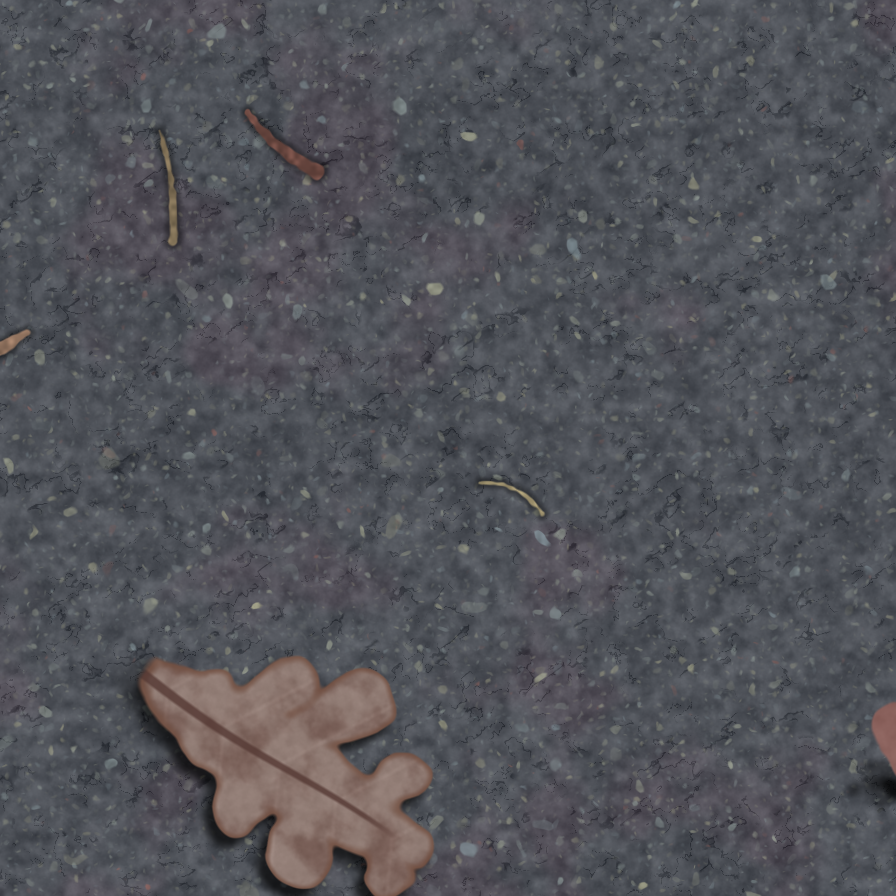
Reproduce this texture procedurally as a Shadertoy shader.

```glsl
float hash(vec2 p) {
    vec3 q = fract(vec3(p.xyx) * 0.1031);
    q += dot(q, q.yzx + 33.33);
    return fract((q.x + q.y) * q.z);
}

float noise(vec2 p) {
    vec2 i = floor(p), f = fract(p);
    f = f * f * (3.0 - 2.0 * f);
    return mix(mix(hash(i), hash(i + vec2(1, 0)), f.x),
               mix(hash(i + vec2(0, 1)), hash(i + vec2(1, 1)), f.x), f.y);
}

float fbm(vec2 p) {
    float sum = 0.0, amp = 0.5;
    for (int i = 0; i < 4; i++) {
        sum += amp * noise(p);
        p = mat2(1.6, 1.2, -1.2, 1.6) * p + 7.3;
        amp *= 0.5;
    }
    return sum / 0.9375;
}

// One angular, softly edged chip per occupied grid cell
vec3 addChips(vec3 col, vec2 uv, float cells, float share, float strength) {
    vec2 g = uv * cells + 0.3 * vec2(noise(uv * cells * 2.1), noise(uv * cells * 2.1 + 40.0));
    vec2 id = floor(g) + cells * 3.0;
    vec2 p = fract(g) - 0.5 - 0.36 * (vec2(hash(id + 3.1), hash(id + 8.7)) - 0.5);
    float turn = 6.283 * hash(id + 15.2);
    p = mat2(cos(turn), -sin(turn), sin(turn), cos(turn)) * p;
    p.x *= mix(1.0, 1.9, hash(id + 21.4));
    float d = mix(length(p), max(abs(p.x), abs(p.y) * 0.8 + abs(p.x) * 0.4), 0.5);
    float radius = mix(0.13, 0.27, hash(id + 27.9));
    float soft = 0.0018 * cells;
    float mask = 1.0 - smoothstep(radius - soft, radius + soft, d);
    float kind = hash(id + 35.6);
    vec3 tint = mix(vec3(0.47, 0.53, 0.56), vec3(0.63, 0.62, 0.50), kind);
    tint = mix(tint, vec3(0.56, 0.37, 0.34), step(0.965, kind));
    tint *= 0.9 + 0.25 * noise(uv * 190.0);
    float bright = hash(id + 44.3);
    float glow = strength * mix(0.2, 1.0, bright * bright);
    return mix(col, tint, mask * glow * step(hash(id + 52.8), share));
}

vec3 asphalt(vec2 uv) {
    float grain = fbm(uv * 75.0), broad = fbm(uv * 6.0);
    vec3 col = vec3(0.302, 0.316, 0.343) + 0.20 * (grain - 0.5) + 0.045 * (broad - 0.5);
    col += vec3(0.02, -0.008, 0.0) * smoothstep(0.55, 0.75, fbm(uv * 8.0 + 31.0));
    // Dark winding pits between the grains
    float ridge = abs(noise(uv * vec2(62, 85) + 2.5 * grain) - 0.5);
    float pits = (1.0 - smoothstep(0.0, 0.07, ridge)) * smoothstep(0.48, 0.68, noise(uv * 48.0 + 9.0));
    col -= 0.10 * pits;
    col = addChips(col, uv, 125.0, 0.40, 0.38);
    col = addChips(col, uv + 0.37, 78.0, 0.38, 0.55);
    col = addChips(col, uv + 0.71, 46.0, 0.26, 0.75);
    return addChips(col, uv + 0.13, 25.0, 0.09, 0.85);
}

float taper(vec2 p, vec2 a, vec2 b, float ra, float rb) {
    vec2 pa = p - a, ba = b - a;
    float h = clamp(dot(pa, ba) / dot(ba, ba), 0.0, 1.0);
    return length(pa - ba * h) - mix(ra, rb, h);
}

float blendMin(float a, float b, float k) {
    float h = max(k - abs(a - b), 0.0) / k;
    return min(a, b) - h * h * k * 0.25;
}

// Leaf space: the midrib runs from 0 to 1 along x
vec2 leafSpace(vec2 uv) {
    vec2 q = uv - vec2(0.156, 0.251);
    return 2.56 * vec2(dot(q, vec2(0.832, -0.555)), dot(q, vec2(0.555, 0.832)));
}

float lobedLeaf(vec2 p) {
    p += 0.022 * (vec2(noise(p * 17.0), noise(p * 17.0 + 20.0)) - 0.5);
    float d = 0.13 * (length((p - vec2(0.47, 0.0)) / vec2(0.47, 0.13)) - 1.0);
    d = blendMin(d, taper(p, vec2(0.7, 0.0), vec2(0.93, 0.01), 0.06, 0.055), 0.03);
    for (int i = 0; i < 10; i++) {
        float x = float(i / 2) / 4.0, lower = float(i % 2);
        float swell = sin(2.5 * pow(x, 1.6));
        float reach = (0.06 + 0.31 * swell) * mix(1.0, mix(1.05, 0.65, x), lower);
        float r = 0.038 + 0.055 * swell;
        float along = 0.08 + 0.75 * pow(x, 1.15) + lower * (0.03 + 0.08 * x);
        vec2 q = vec2(p.x, p.y * (1.0 - 2.0 * lower));
        vec2 root = vec2(along - 0.5 * reach, 0.0), tip = vec2(along - 0.4 * r, reach - r);
        d = blendMin(d, taper(q, root, tip, r * 0.55, r), 0.025);
    }
    return d;
}

vec3 leafColor(vec2 p, float d) {
    vec3 col = mix(vec3(0.47, 0.37, 0.34), vec3(0.57, 0.49, 0.46), smoothstep(0.25, 0.7, fbm(p * 13.0)));
    col += 0.07 * (fbm(p * 45.0) - 0.5);
    float vein = abs(fract((p.x - 0.55 * abs(p.y)) * 5.2) - 0.5);
    col += 0.025 * (1.0 - smoothstep(0.0, 0.06, vein));
    col = mix(col, vec3(0.43, 0.29, 0.23), 0.75 * smoothstep(-0.022, 0.0, d));
    float rib = abs(p.y + 0.012 * sin(p.x * 6.0)) - mix(0.012, 0.003, p.x);
    float ribMask = (1.0 - smoothstep(-0.003, 0.007, rib)) * (1.0 - smoothstep(0.75, 0.9, p.x));
    return mix(col, vec3(0.33, 0.22, 0.20), 0.8 * ribMask);
}

// Bent sliver of plant litter with a faint shadow
vec3 addSliver(vec3 col, vec2 uv, vec2 a, vec2 b, float bend, float width, vec3 tint) {
    vec2 axis = normalize(b - a), q = uv - a;
    float t = dot(q, axis) / length(b - a);
    float bow = 4.0 * clamp(t, 0.0, 1.0) * (1.0 - clamp(t, 0.0, 1.0));
    vec2 p = q - vec2(-axis.y, axis.x) * bend * bow;
    float d = taper(p, vec2(0), b - a, width * 0.4, width) + 0.003 * (noise(uv * 130.0) - 0.5);
    col *= 1.0 - 0.35 * (1.0 - smoothstep(0.0, 0.009, d));
    tint *= 0.8 + 0.4 * noise(uv * 160.0);
    return mix(col, tint, 1.0 - smoothstep(-0.0015, 0.0015, d));
}

void mainImage(out vec4 fragColor, in vec2 fragCoord) {
    vec2 uv = fragCoord / iResolution.y;
    vec3 col = asphalt(uv);

    // Scattered slivers
    col = addSliver(col, uv, vec2(0.276, 0.874), vec2(0.354, 0.808), -0.006, 0.008, vec3(0.43, 0.29, 0.26));
    col = addSliver(col, uv, vec2(0.178, 0.854), vec2(0.193, 0.731), 0.006, 0.005, vec3(0.49, 0.43, 0.33));
    col = addSliver(col, uv, vec2(0.030, 0.628), vec2(-0.01, 0.606), 0.0, 0.009, vec3(0.58, 0.46, 0.38));
    col = addSliver(col, uv, vec2(0.535, 0.461), vec2(0.605, 0.427), 0.011, 0.0025, vec3(0.62, 0.57, 0.43));

    // Large leaf above its shadow
    vec2 p = leafSpace(uv);
    float shade = lobedLeaf(leafSpace(uv + vec2(0.010, 0.011)));
    col *= 1.0 - 0.68 * (1.0 - smoothstep(-0.025, 0.025, shade));
    float d = lobedLeaf(p);
    col = mix(col, leafColor(p, d), 1.0 - smoothstep(-0.004, 0.004, d));

    // Leaf tip entering at the right
    float gloom = length((uv - vec2(0.99, 0.125)) / vec2(1.5, 1.0)) + 0.02 * noise(uv * 60.0);
    col *= 1.0 - 0.8 * (1.0 - smoothstep(0.015, 0.04, gloom));
    float edge = taper(uv, vec2(0.998, 0.188), vec2(1.03, 0.16), 0.026, 0.04) + 0.006 * (noise(uv * 50.0) - 0.5);
    vec3 pink = vec3(0.54, 0.38, 0.36) + 0.12 * (fbm(uv * 50.0) - 0.5);
    col = mix(col, pink, 1.0 - smoothstep(-0.002, 0.002, edge));

    fragColor = vec4(col, 1.0);
}
```
